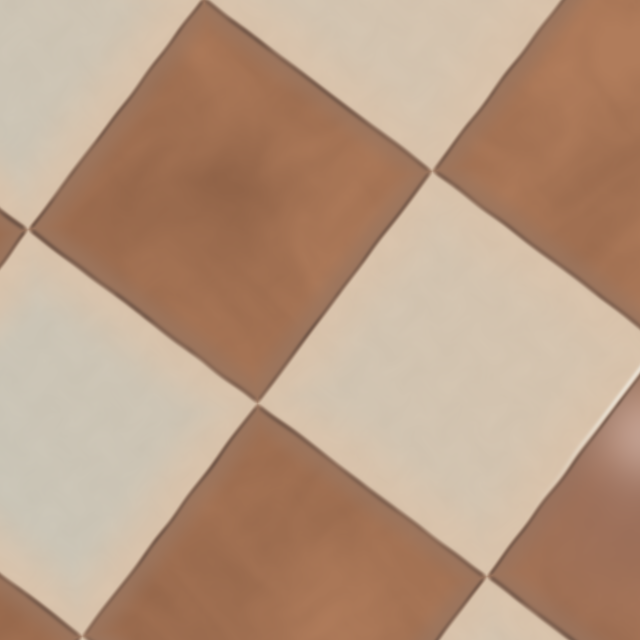
A three.js fragment shader for this texture:

```glsl
// Checkerboard of cream and terracotta floor tiles laid on a slant, with dark thin joints.
#define CORNER vec2(0.4023, 0.3698)   // one joint crossing
#define SIDE_U vec2(0.3580, -0.2708)  // tile side running down to the right
#define SIDE_V vec2(0.2734, 0.3633)   // tile side running up to the right
#define TILE 0.452                    // tile width across its joints
#define JOINT 0.0036                  // half width of a joint
#define CREAM_WARM vec3(0.85, 0.763, 0.67)
#define CREAM_COOL vec3(0.79, 0.77, 0.715)
#define CLAY_LIGHT vec3(0.69, 0.485, 0.355)
#define CLAY_DARK vec3(0.55, 0.375, 0.27)
#define CLAY_EDGE vec3(0.605, 0.46, 0.37)
#define JOINT_COLOR vec3(0.42, 0.32, 0.265)

varying vec2 vUv;

float hash(vec2 p) {
  return fract(sin(dot(p, vec2(41.3, 289.1))) * 4375.85);
}

// Warped layers of sines, roughly -1 to 1
float clouds(vec2 p) {
  float sum = 0.0;
  float gain = 0.55;
  for (int i = 0; i < 4; i++) {
    p += 0.6 * sin(p.yx * 1.3 + vec2(1.7, 4.1));
    sum += gain * sin(p.x) * cos(p.y * 0.9);
    p = mat2(1.28, 1.02, -1.02, 1.28) * p + 2.3;
    gain *= 0.58;
  }
  return sum;
}

// Soft round glow
float glow(vec2 p, vec2 center, float radius) {
  vec2 q = (p - center) / radius;
  return exp(-dot(q, q));
}

// Slanted tile coordinates: whole part is the tile, fraction the place in it
vec2 toTiles(vec2 p) {
  vec2 d = p - CORNER;
  float area = SIDE_U.x * SIDE_V.y - SIDE_U.y * SIDE_V.x;
  return vec2(SIDE_V.y * d.x - SIDE_V.x * d.y, SIDE_U.x * d.y - SIDE_U.y * d.x) / area;
}

vec3 creamTile(vec2 p, float edge, float seed) {
  float cool = clamp(1.05 - 0.75 * p.x - 0.25 * p.y, 0.0, 1.0);
  cool *= smoothstep(0.0, 0.10, edge + 0.008 * clouds(p * 20.0 + seed));
  vec3 color = mix(CREAM_WARM, CREAM_COOL, cool);
  return color + 0.008 * clouds(p * 60.0 + seed);
}

vec3 clayTile(vec2 p, float edge, float seed) {
  float mottle = 0.62 + 0.36 * clouds(p * 12.0 + seed) + 0.06 * clouds(p * 50.0 + seed);
  mottle += 0.35 * (p.x - 0.5) - 0.28 * glow(p, vec2(0.37, 0.71), 0.06);
  vec3 color = mix(CLAY_DARK, CLAY_LIGHT, clamp(mottle, 0.0, 1.0));
  color = mix(color, CLAY_EDGE, 0.9 * (1.0 - smoothstep(0.0, 0.05, edge)));
  // Window sheen at the right
  color = mix(color, vec3(0.58, 0.415, 0.35), 0.7 * glow(p, vec2(1.0, 0.22), 0.18));
  return mix(color, vec3(0.80, 0.68, 0.63), 0.75 * glow(p, vec2(1.01, 0.32), 0.075));
}

void main() {
  vec2 p = vUv;
  // Slight waver keeps the joints from being ruler straight
  vec2 tiles = toTiles(p + 0.0007 * sin(p.yx * 60.0 + 2.0 * sin(p * 23.0)));
  vec2 id = floor(tiles);
  vec2 inside = tiles - id;
  vec2 gap = min(inside, 1.0 - inside) * TILE;
  float edge = min(gap.x, gap.y);
  float seed = 20.0 * hash(id);
  float isClay = mod(id.x + id.y, 2.0);

  // Blend the two tile kinds across the joint so the seam stays soft
  float side = isClay > 0.5 ? edge : -edge;
  float clayShare = smoothstep(-0.0045, 0.0045, side);
  vec3 color = mix(creamTile(p, edge, seed), clayTile(p, edge, seed), clayShare);

  // Worn joints on the clay side, fading in and out along their length
  float offset = (side - 0.0025) / (JOINT * (gap.y < gap.x ? 1.15 : 0.9));
  float wear = clamp(0.55 + 0.35 * clouds(p * 22.0), 0.2, 0.85);
  // Where four tiles meet, the joint is bridged by pale filler
  wear *= smoothstep(0.0, 0.012, max(gap.x, gap.y));
  color = mix(color, JOINT_COLOR, wear * exp(-offset * offset));

  // Bright rim where light catches the cream edge
  float rimOffset = (tiles.x - 0.99) * TILE / 0.004;
  float rim = exp(-rimOffset * rimOffset);
  rim *= smoothstep(0.2, 0.85, tiles.y) * (1.0 - smoothstep(0.95, 1.0, tiles.y));
  color = mix(color, vec3(0.94, 0.92, 0.88), 0.7 * rim);

  gl_FragColor = vec4(color, 1.0);
}
```
